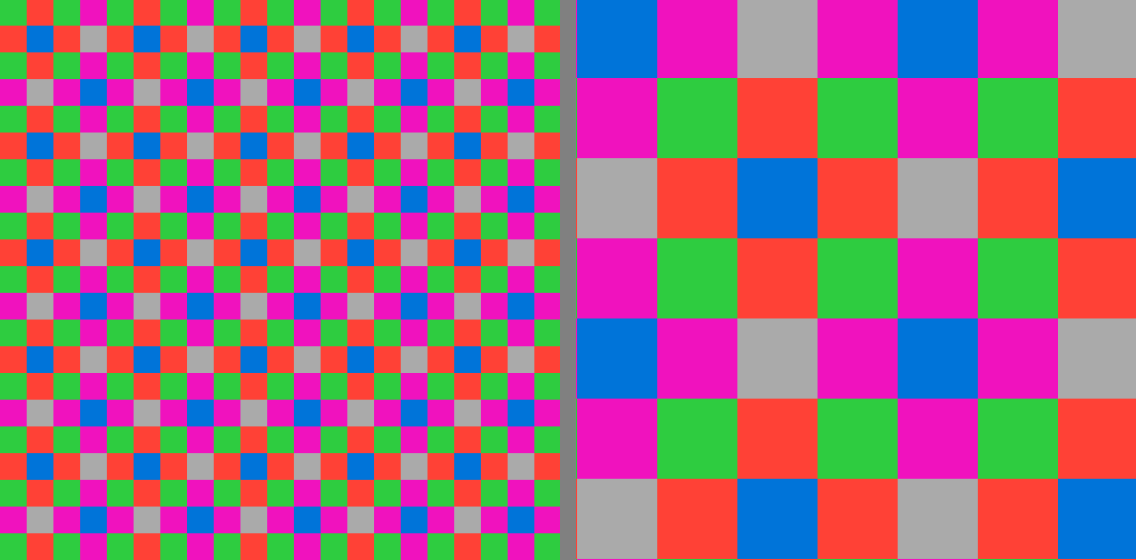
Left: the whole. Right: its middle third, enlarged.
Give the GLSL for this pattern, as a three.js fragment shader.

```glsl
// Flat woven check: red and magenta bands alternate in both directions over green.
// Cells are numbered from the lower left; where two bands cross, the square is
// blue if both bands share a colour and grey if they differ.

#define CELLS 20.96      // squares across and up the canvas
#define EDGE_PIXELS 1.0  // width of the smoothed edge
#define GREEN vec3(0.180, 0.800, 0.251)
#define MAGENTA vec3(0.941, 0.071, 0.745)
#define RED vec3(1.000, 0.255, 0.212)
#define GREY vec3(0.667, 0.667, 0.667)
#define BLUE vec3(0.000, 0.455, 0.851)

varying vec2 vUv;

// Colour of one whole square; the weave repeats every four squares.
vec3 cellColor(vec2 cell) {
  vec2 phase = mod(cell, 4.0);
  vec2 onBand = mod(cell, 2.0);
  float redColumn = 1.0 - step(2.0, phase.x);
  float redRow = step(2.0, phase.y);

  vec3 columnColor = mix(MAGENTA, RED, redColumn);
  vec3 rowColor = mix(MAGENTA, RED, redRow);
  vec3 crossing = mix(BLUE, GREY, abs(redColumn - redRow));

  vec3 betweenRows = mix(GREEN, columnColor, onBand.x);
  vec3 alongRow = mix(rowColor, crossing, onBand.x);
  return mix(betweenRows, alongRow, onBand.y);
}

void main() {
  vec2 p = vUv * CELLS;

  // Blend the four squares around the nearest grid corner.
  vec2 corner = floor(p + 0.5);
  vec2 edgeWidth = max(fwidth(p) * EDGE_PIXELS, vec2(1e-5));
  vec2 blend = clamp((p - corner) / edgeWidth + 0.5, 0.0, 1.0);

  vec3 lower = mix(cellColor(corner - 1.0), cellColor(corner - vec2(0.0, 1.0)), blend.x);
  vec3 upper = mix(cellColor(corner - vec2(1.0, 0.0)), cellColor(corner), blend.x);
  gl_FragColor = vec4(mix(lower, upper, blend.y), 1.0);
}
```
